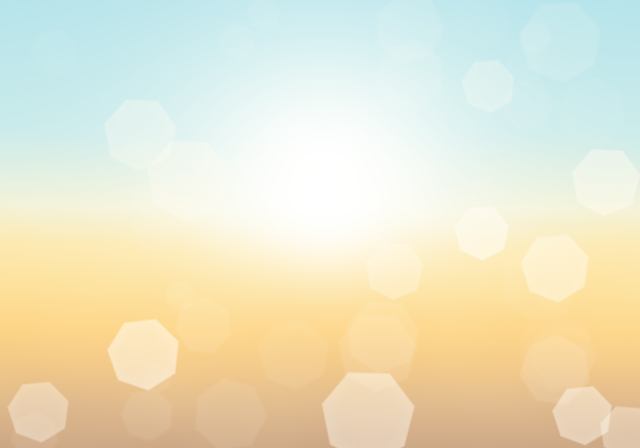
Give the GLSL for this background, as a WebGL 2 fragment shader.

```glsl
#version 300 es
precision highp float;
// Sunlit beach blur: sky to sand gradient, a white sun glow and heptagonal bokeh.

uniform vec2 u_resolution;
out vec4 outColor;

const float PI = 3.14159;
const float ASPECT = 1.43;               // layout width in canvas heights
const vec2  SUN = vec2(0.725, 0.582);
const float GLOW_SPREAD = 0.125;
const float CORE_SPREAD = 0.022;
const float GLOW_SQUASH = 2.0;           // shortens the glow below the sun
const float HAZE_WARP = 0.035;
const float HAZE_LIGHT = 0.10;
const vec3  LIGHT = vec3(1.0, 0.985, 0.945);
const float SIDES = 7.0;
const int   FAINT_COUNT = 30;

// Backdrop colours with their height, from the sand upwards
const int STOP_COUNT = 9;
const vec4 STOPS[STOP_COUNT] = vec4[](
  vec4(0.80, 0.65, 0.51, 0.00), vec4(0.87, 0.72, 0.54, 0.09),
  vec4(0.95, 0.78, 0.52, 0.18), vec4(0.99, 0.83, 0.52, 0.26),
  vec4(0.99, 0.88, 0.60, 0.36), vec4(0.99, 0.91, 0.68, 0.45),
  vec4(0.95, 0.95, 0.85, 0.54), vec4(0.79, 0.92, 0.92, 0.70),
  vec4(0.70, 0.89, 0.92, 1.00));

// Foreground bokeh: centre, radius, opacity
const int BOKEH_COUNT = 12;
const vec4 BOKEH[BOKEH_COUNT] = vec4[](
  vec4(0.322, 0.210, 0.082, 0.54), vec4(0.822, 0.072, 0.106, 0.46),
  vec4(0.087, 0.082, 0.070, 0.38), vec4(1.301, 0.074, 0.068, 0.46),
  vec4(1.398, 0.037, 0.060, 0.36), vec4(1.240, 0.403, 0.078, 0.46),
  vec4(1.076, 0.481, 0.062, 0.62), vec4(1.353, 0.595, 0.078, 0.46),
  vec4(1.091, 0.809, 0.061, 0.30), vec4(0.314, 0.701, 0.083, 0.34),
  vec4(0.420, 0.599, 0.094, 0.36), vec4(0.881, 0.396, 0.066, 0.32));

float hash(vec2 p) {
  return fract(sin(dot(p, vec2(127.1, 311.7))) * 43758.5453);
}

float noise(vec2 p) {
  vec2 i = floor(p), f = fract(p);
  f = f * f * (3.0 - 2.0 * f);
  return mix(mix(hash(i), hash(i + vec2(1, 0)), f.x),
             mix(hash(i + vec2(0, 1)), hash(i + vec2(1, 1)), f.x), f.y);
}

float haze(vec2 p) {
  return 0.6 * noise(p * 4.0) + 0.3 * noise(p * 8.0 + 7.0) + 0.1 * noise(p * 17.0 + 3.0);
}

vec3 backdrop(float height) {
  vec3 color = STOPS[0].rgb;
  for (int i = 1; i < STOP_COUNT; i++) {
    float t = clamp((height - STOPS[i - 1].a) / (STOPS[i].a - STOPS[i - 1].a), 0.0, 1.0);
    color = mix(color, STOPS[i].rgb, t);
  }
  return color;
}

// Signed distance to the sides of a regular polygon with a vertex pointing down
float polygon(vec2 p, float radius, float turn) {
  float sector = 2.0 * PI / SIDES;
  float angle = mod(atan(p.y, p.x) + 0.5 * PI + turn, sector) - 0.5 * sector;
  return length(p) * cos(angle) - radius * cos(0.5 * sector);
}

// Coverage of one bokeh shape, slightly brighter towards its rim
float bokeh(vec2 p, float radius, float turn, float blur) {
  float d = polygon(p, radius, turn);
  float rim = smoothstep(-0.35 * radius, 0.0, d);
  return smoothstep(blur, -blur, d) * (0.92 + 0.12 * rim);
}

void main() {
  vec2 p = (gl_FragCoord.xy - 0.5 * u_resolution) / u_resolution.y + vec2(0.5 * ASPECT, 0.5);
  float cloud = haze(p);
  vec3 color = backdrop(p.y + HAZE_WARP * (cloud - 0.5));
  color = mix(color, LIGHT, HAZE_LIGHT * cloud);

  // Faint scattered bokeh
  for (int i = 0; i < FAINT_COUNT; i++) {
    float id = float(i);
    vec2 center = vec2(hash(vec2(id, 1.0)) * ASPECT, hash(vec2(id, 2.0)));
    float radius = mix(0.03, 0.10, hash(vec2(id, 3.0)));
    float opacity = mix(0.04, 0.14, hash(vec2(id, 4.0)));
    color = mix(color, LIGHT, opacity * bokeh(p - center, radius, id, 0.005));
  }

  // Sun glow and its white core
  vec2 toSun = p - SUN;
  float core = exp(-dot(toSun, toSun) / CORE_SPREAD);
  if (toSun.y < 0.0) toSun.y *= GLOW_SQUASH;
  float glow = 0.95 * exp(-dot(toSun, toSun) / GLOW_SPREAD);
  color = mix(color, vec3(1.0, 1.0, 0.985), glow);
  color = mix(color, vec3(1.0), core);

  // Foreground bokeh
  for (int i = 0; i < BOKEH_COUNT; i++) {
    vec4 b = BOKEH[i];
    float turn = 0.3 * (hash(b.xy) - 0.5);
    color = mix(color, LIGHT, b.a * bokeh(p - b.xy, b.z, turn, 0.003));
  }

  outColor = vec4(color, 1.0);
}
```
